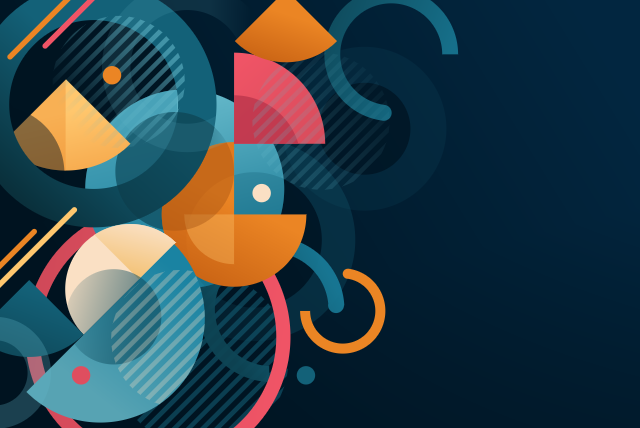
Give the GLSL for this background, as a WebGL 2 fragment shader.

```glsl
#version 300 es
precision highp float;
uniform vec2 u_resolution;
out vec4 outColor;

#define UNITS 512.0
#define STRIPE_PITCH 12.0
#define INK vec3(0.0, 0.075, 0.125)
#define NAVY vec3(0.008, 0.15, 0.25)
#define TEAL vec3(0.075, 0.38, 0.47)
#define SKY vec3(0.38, 0.71, 0.78)
#define ORANGE vec3(0.92, 0.52, 0.14)
#define RUST vec3(0.79, 0.39, 0.08)
#define GOLD vec3(1.0, 0.78, 0.43)
#define PINK vec3(0.94, 0.33, 0.40)
#define ROSE vec3(0.72, 0.20, 0.29)
#define CREAM vec3(0.98, 0.88, 0.77)

vec2 p;         // position, y down, canvas height = UNITS
float pixel;    // size of one pixel in those units
vec3 color;

void paint(float d, vec3 tint, float alpha) {
  color = mix(color, tint, alpha * clamp(0.5 - d / pixel, 0.0, 1.0));
}

// Linear gradient position between two points
float ramp(vec2 a, vec2 b) {
  return clamp(dot(p - a, b - a) / dot(b - a, b - a), 0.0, 1.0);
}

float disc(vec2 c, float r) { return length(p - c) - r; }

float ring(vec2 c, float r, float halfWidth) { return abs(disc(c, r)) - halfWidth; }

// Quarter disc opening downwards from its apex
float wedge(vec2 apex, float r) {
  vec2 q = p - apex;
  return max(length(q) - r, (abs(q.x) - q.y) * 0.7071);
}

float segment(vec2 a, vec2 b, float halfWidth) {
  return length(p - mix(a, b, ramp(a, b))) - halfWidth;
}

// Ring without the quadrant beyond corner, one end rounded
float arc(vec2 c, float r, float halfWidth, vec2 corner, float side, vec2 cap) {
  vec2 q = (p - corner) * side;
  return min(max(ring(c, r, halfWidth), min(q.x, q.y)), disc(cap, halfWidth));
}

// Rising diagonal bands
float stripes() {
  float t = (p.x + p.y) * 0.7071 / STRIPE_PITCH;
  return (abs(fract(t) - 0.5) - 0.23) * STRIPE_PITCH;
}

void main() {
  pixel = UNITS / u_resolution.y;
  p = vec2(gl_FragCoord.x, u_resolution.y - gl_FragCoord.y) * pixel;

  // Backdrop and dim rings
  color = mix(INK, NAVY, ramp(vec2(130, 420), vec2(720, 60)));
  color = mix(color, INK, 0.45 * ramp(vec2(560, 300), vec2(620, 540)));
  paint(disc(vec2(436, 154), 55.0), INK, 0.6);
  paint(ring(vec2(436, 154), 76.5, 21.5), TEAL, 0.13);
  paint(disc(vec2(304, 287), 81.0), INK, 0.5);
  paint(ring(vec2(304, 287), 101.0, 20.0), TEAL, 0.28);

  // Open teal arcs and the large pink hoop
  paint(arc(vec2(468, 65), 70.5, 9.5, vec2(459, 65), 1.0, vec2(459, 135)),
        mix(TEAL * 0.75, TEAL * 1.15, ramp(vec2(390, 0), vec2(540, 60))), 1.0);
  paint(disc(vec2(189, 403), 142.0), INK, 0.5);
  paint(max(max(stripes(), disc(vec2(240, 430), 105.0)), 400.0 - p.x - p.y), TEAL, 0.55);
  paint(arc(vec2(325, 370), 77.5, 9.5, vec2(322, 365), 1.0, vec2(402, 365)),
        mix(TEAL * 0.7, TEAL * 1.25, ramp(vec2(270, 410), vec2(400, 340))), 0.95);
  paint(ring(vec2(189, 403), 150.0, 8.5), mix(PINK * 0.86, PINK, ramp(vec2(30, 350), vec2(340, 400))), 1.0);

  // Sky disc behind the hole of the large ring
  paint(disc(vec2(112, 125), 101.0), INK, 0.75);
  paint(disc(vec2(221, 226), 119.0), mix(SKY, TEAL * 1.25, ramp(vec2(250, 120), vec2(300, 310))), 1.0);
  paint(max(disc(vec2(221, 226), 119.0), p.x - 212.0), TEAL * 1.3, 0.35);
  paint(disc(vec2(209, 205), 71.0), TEAL * 0.8, 0.75 * (1.0 - ramp(vec2(225, 0), vec2(280, 0))));
  paint(max(disc(vec2(304, 287), 81.0), disc(vec2(221, 226), 119.0)), TEAL, 0.3);

  // Three-quarter orange disc
  vec2 q = p - vec2(280, 256.5);
  float orangeDisc = max(length(q) - 86.5, min(q.x, -q.y) * 0.95);
  paint(orangeDisc, mix(ORANGE, RUST, ramp(vec2(300, 250), vec2(250, 345))), 1.0);
  paint(max(orangeDisc, ring(vec2(304, 287), 101.0, 20.0)), RUST, 0.3);
  paint(max(length(q) - 59.5, max(q.x, -q.y)), GOLD, 0.35);
  paint(max(orangeDisc, disc(vec2(209, 205), 71.0)), RUST * 0.8, 0.4);

  // Gold wedge, then the large ring over it
  float gold = wedge(vec2(79, 95), 109.0);
  paint(gold, mix(GOLD, ORANGE, ramp(vec2(100, 130), vec2(120, 215)) * 0.5), 1.0);
  paint(max(gold, p.x - 78.5), ORANGE, 0.35);
  paint(max(disc(vec2(-3, 207), 80.0), p.x - 78.0), INK, 0.45);
  paint(ring(vec2(112, 125), 124.0, 23.0), mix(TEAL * 0.5, TEAL, ramp(vec2(0, 215), vec2(115, 90))), 1.0);
  paint(max(ring(vec2(112, 125), 124.0, 23.0), disc(vec2(209, 205), 71.0)), TEAL * 0.6, 0.55);
  paint(ring(vec2(224, 80), 85.0, 17.0), SKY, 0.14 * (1.0 - ramp(vec2(250, 0), vec2(300, 0))));
  paint(max(stripes(), disc(vec2(142, 98), 79.0)), SKY, 0.6 * ramp(vec2(80, 140), vec2(195, 50)));

  // Pink quarter and orange wedge at the top
  vec2 k = p - vec2(280, 172);
  float quarter = max(length(k) - 109.0, max(-k.x, k.y));
  paint(quarter, mix(PINK, PINK * 0.9, ramp(vec2(290, 70), vec2(380, 170))), 1.0);
  paint(max(quarter, disc(vec2(280, 194), 80.0)), ROSE, 0.75);
  paint(max(stripes(), disc(vec2(384, 145), 82.0)), SKY, 0.22 * (1.0 - ramp(vec2(320, 180), vec2(450, 110)) * 0.75));
  paint(wedge(vec2(342, -12), 86.5), mix(ORANGE, RUST, ramp(vec2(350, 20), vec2(330, 80))), 1.0);

  // Cream and sky halves meeting on the diagonal
  float diagonal = (p.x + p.y - 500.5) * 0.7071;
  float cream = max(disc(vec2(156, 346), 78.0), diagonal);
  float sky = max(disc(vec2(120, 380.5), 125.0), -diagonal);
  paint(cream, CREAM, 1.0);
  paint(max(cream, (p.y - p.x - 168.0) * 0.7071), mix(GOLD * 0.95, CREAM, ramp(vec2(150, 325), vec2(165, 265))), 0.8);
  paint(sky, mix(SKY * 0.9, TEAL * 1.35, ramp(vec2(110, 470), vec2(220, 330))), 1.0);
  paint(max(min(cream, sky), disc(vec2(136, 379), 57.0)), TEAL * 0.8, 0.15 + 0.5 * ramp(vec2(85, 350), vec2(175, 375)));
  paint(max(max(stripes(), sky), disc(vec2(215, 405), 82.0)), CREAM, 0.3);

  // Teal wedge with a veil ring at the left
  paint(wedge(vec2(35, 335), 92.0), mix(TEAL, TEAL * 0.75, ramp(vec2(50, 350), vec2(20, 430))), 1.0);
  paint(ring(vec2(-6, 446), 53.0, 14.0), SKY, 0.28);

  // Rounded lines, small open arc and dots
  paint(segment(vec2(12, 68), vec2(84, -4), 3.2), ORANGE, 1.0);
  paint(segment(vec2(54, 55), vec2(114, -5), 3.2), PINK, 1.0);
  paint(segment(vec2(89, 251), vec2(-5, 345), 3.2), GOLD, 1.0);
  paint(segment(vec2(41, 277), vec2(-5, 323), 3.2), ORANGE, 1.0);
  paint(arc(vec2(410, 372), 45.0, 6.0, vec2(416, 372), -1.0, vec2(416, 327.5)), ORANGE, 1.0);
  paint(disc(vec2(134, 90), 11.0), ORANGE, 1.0);
  paint(disc(vec2(313, 231), 11.0), CREAM, 1.0);
  paint(disc(vec2(97, 449), 11.0), PINK * 0.93, 1.0);
  paint(disc(vec2(366, 449), 11.0), TEAL, 1.0);

  outColor = vec4(color, 1.0);
}
```
